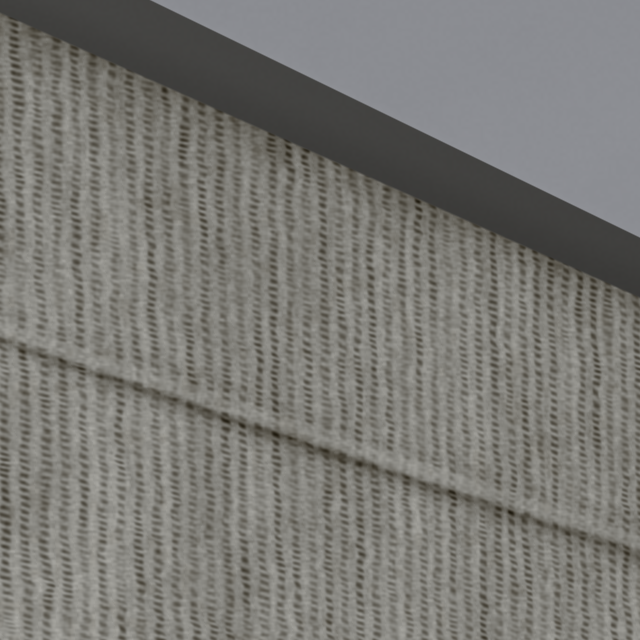
Reproduce this texture procedurally as a Shadertoy shader.

```glsl
// Ribbed linen with a diagonal seam beneath a smooth grey slab and its dark side face.
#define RIB_COUNT 32.0
#define RIB_CROWDING 0.23
#define PICK_COUNT 88.0
#define WEAVE_DEPTH 0.155
#define GRAIN 0.06
#define SEAM_WIDTH 0.0075
#define SLAB_COLOR vec3(0.545, 0.552, 0.572)
#define SIDE_COLOR vec3(0.250, 0.248, 0.241)
#define LINEN_COLOR vec3(0.534, 0.530, 0.508)
#define TAU 6.2831853

float hash(vec2 p) {
    vec3 q = fract(vec3(p.xyx) * 0.1031);
    q += dot(q, q.yzx + 33.33);
    return fract((q.x + q.y) * q.z);
}

float noise(vec2 p) {
    vec2 i = floor(p), f = fract(p);
    f = f * f * (3.0 - 2.0 * f);
    return mix(mix(hash(i), hash(i + vec2(1, 0)), f.x),
               mix(hash(i + vec2(0, 1)), hash(i + vec2(1, 1)), f.x), f.y);
}

float fbm(vec2 p) {
    float sum = 0.0, amp = 0.5;
    for (int i = 0; i < 4; i++) {
        sum += amp * noise(p);
        p = p * 2.03 + 17.1;
        amp *= 0.5;
    }
    return sum / 0.9375;
}

// Signed height above the line y = start - slope * x.
float aboveLine(vec2 p, float start, float slope) {
    return (p.y - start + slope * p.x) / sqrt(1.0 + slope * slope);
}

// Brightness of the woven ribs; the slanted gaps sit between warp threads.
float weave(vec2 p) {
    float wobble = 0.008 * (noise(p * vec2(11.0, 12.0)) - 0.5)
                 + 0.007 * (noise(p * vec2(50.0, 60.0)) - 0.5);
    float rib = (p.x + RIB_CROWDING * p.x * p.x + 0.025 * p.y + wobble) * RIB_COUNT;
    float id = floor(rib), across = fract(rib);
    float ridge = cos(TAU * across);
    float gap = smoothstep(-0.6, 1.1, -ridge);
    float phase = p.y * PICK_COUNT + 0.8 * across + hash(vec2(id, 3.0))
                + 1.8 * noise(vec2(id * 7.3, p.y * 20.0));
    float pick = 0.5 + 0.5 * sin(TAU * phase);
    float strength = 0.3 + 1.2 * noise(vec2(id * 3.7, p.y * 9.0));
    // Long slubs run along the warp, at half the rib spacing and finer.
    float slub = 0.045 * (noise(vec2(rib * 2.0, p.y * 5.0)) - 0.5)
               + 0.045 * (noise(vec2(rib * 4.0 + 9.0, p.y * 22.0)) - 0.5);
    float weft = 0.011 * sin(TAU * (phase + 0.25));
    return slub + weft + 0.02 * ridge - WEAVE_DEPTH * gap * pick * strength;
}

vec3 linen(vec2 p, float slabDist) {
    float sag = 0.003 * sin(0.5 * TAU * p.x);
    float seam = aboveLine(p, 0.468, 0.335) + sag
               + 0.003 * (noise(p * 28.0) - 0.5);

    // Rolled fold above the seam, with short slanted stitches.
    float fold = smoothstep(0.002, 0.012, seam) * (1.0 - smoothstep(0.022, 0.036, seam));
    float stitch = sin(TAU * (p.x * 62.0 - p.y * 25.0 + noise(p * 40.0)));
    float light = weave(p) * (1.0 - 0.6 * fold);
    light += fold * (0.022 + 0.015 * stitch);

    // Fibre grain and broad stains.
    light += GRAIN * (noise(p * vec2(190.0, 130.0)) - 0.5);
    light += GRAIN * (noise(p * vec2(110.0, 260.0)) - 0.5);
    float stain = fbm(p * vec2(6.0, 4.0) + 4.0);
    light += 0.11 * (stain - 0.5);
    light += 0.03 * ((1.0 - p.x) * (1.0 - p.y) - 0.25);

    // Seam groove, its soft lower shade, and contact shade below the slab.
    float groove = exp(-pow(seam / SEAM_WIDTH, 2.0));
    float depth = 0.13 + 0.05 * sin(TAU * 0.5 * p.x);
    light -= groove * depth * (0.75 + 0.5 * noise(p * 75.0));
    light -= 0.05 * exp(-pow((seam + 0.013) / 0.011, 2.0));
    light -= 0.025 * exp(-pow((seam - 0.043) / 0.010, 2.0));
    light -= 0.11 * exp(slabDist / 0.03) + 0.045 * exp(slabDist / 0.14);

    // Shaded fibres turn slightly brown.
    vec3 color = LINEN_COLOR + light;
    float fleck = smoothstep(0.68, 0.9, noise(p * vec2(55.0, 38.0)));
    float warm = clamp(-light, 0.0, 0.3) + 0.06 * fleck;
    return color + warm * vec3(0.02, -0.03, -0.10) - 0.025 * fleck;
}

void mainImage(out vec4 fragColor, in vec2 fragCoord) {
    vec2 p = fragCoord / iResolution.xy;
    float blur = max(1.0 / iResolution.y, 0.0013);
    float lower = aboveLine(p, 0.980, 0.445);
    float upper = aboveLine(p, 1.1137, 0.485);

    // Side face: slightly lighter toward the left, darker at its lower rim.
    vec3 side = SIDE_COLOR + 0.022 * (0.5 - p.x);
    side += 0.025 * smoothstep(0.0, 0.07, lower) - 0.012;
    side += 0.006 * (noise(p * 190.0) - 0.5);

    // Top face: gentle sheen and a thin bright rim.
    vec3 slab = SLAB_COLOR + 0.025 * (fbm(p * 3.0) - 0.5);
    slab += 0.008 * (noise(p * 170.0) - 0.5);
    slab += 0.015 * exp(-max(upper, 0.0) / 0.006);

    vec3 color = linen(p, min(lower, 0.0));
    color = mix(color, side, smoothstep(-1.5 * blur, 1.5 * blur, lower));
    color = mix(color, slab, smoothstep(-blur, blur, upper));
    fragColor = vec4(clamp(color, 0.0, 1.0), 1.0);
}
```
